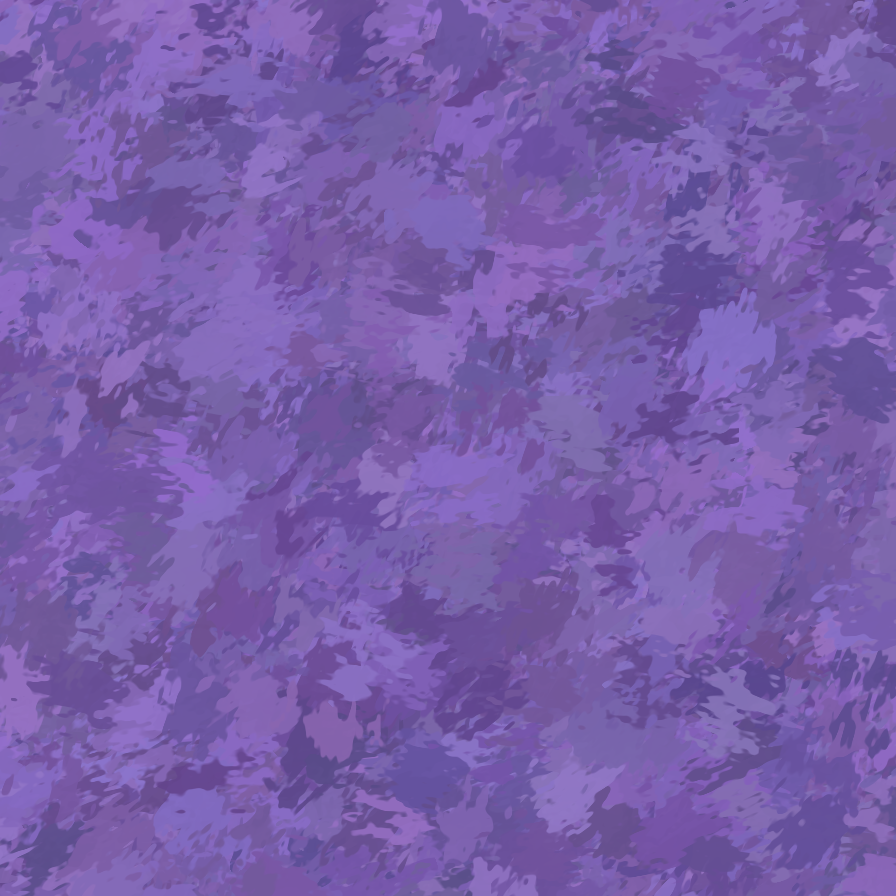
Reproduce this texture procedurally as a WebGL 1 fragment shader.

```glsl
precision highp float;
uniform vec2 u_resolution;

// Paint tones: each dab picks one between dark and light, then shifts its hue
const vec3 DARK = vec3(0.365, 0.280, 0.540);
const vec3 LIGHT = vec3(0.577, 0.457, 0.790);
const vec3 PINK_SHIFT = vec3(0.028, -0.014, 0.004);
const vec3 GREY_SHIFT = vec3(0.010, 0.016, -0.024);

// Dabs
const int LAYERS = 7;
const float MIN_CELLS = 7.0;       // dabs across the canvas, coarsest layer
const float CELL_RANGE = 6.0;      // extra dabs across in the finest layer
const float OPACITY = 0.9;
const float STROKE_ANGLE = 0.6;
const float ANGLE_SPREAD = 0.9;

// Ragged bristle marks
const vec2 GRAIN = vec2(24.0, 48.0); // frequency along and across the stroke
const float CORE_MIN = 0.18;         // thresholds at the centre of a dab
const float CORE_MAX = 0.40;
const float RIM = 0.78;              // threshold at its outer edge
const float EDGE = 0.04;

float hash(vec2 p) {
  return fract(sin(dot(p, vec2(127.1, 311.7))) * 43758.5453);
}

float noise(vec2 p) {
  vec2 i = floor(p);
  vec2 f = fract(p);
  f = f * f * (3.0 - 2.0 * f);
  return mix(mix(hash(i), hash(i + vec2(1.0, 0.0)), f.x),
             mix(hash(i + vec2(0.0, 1.0)), hash(i + vec2(1.0, 1.0)), f.x), f.y);
}

float bristles(vec2 p) {
  return 0.40 * noise(p)
       + 0.35 * noise(p * 2.1 + 17.3)
       + 0.25 * noise(p * 4.3 + 41.9);
}

mat2 rotation(float a) {
  float c = cos(a);
  float s = sin(a);
  return mat2(c, -s, s, c);
}

vec3 dabColor(vec2 id) {
  vec3 color = mix(DARK, LIGHT, hash(id + 3.7));
  color += PINK_SHIFT * (2.0 * hash(id + 8.1) - 1.0);
  return color + GREY_SHIFT * (2.0 * hash(id + 12.9) - 1.0);
}

// Solid in the middle, breaking into slanted flecks towards the rim
float dabMask(vec2 offset, float dist, vec2 id) {
  float angle = STROKE_ANGLE + ANGLE_SPREAD * (2.0 * hash(id + 21.3) - 1.0);
  vec2 p = rotation(angle) * offset * GRAIN;
  float grain = bristles(p + 60.0 * hash(id + 27.7));
  float core = mix(CORE_MIN, CORE_MAX, hash(id + 33.1));
  float threshold = mix(core, RIM, dist);
  return smoothstep(-EDGE, EDGE, grain - threshold);
}

vec3 paintLayer(vec3 color, vec2 uv, float layer) {
  float cells = MIN_CELLS + CELL_RANGE * layer / float(LAYERS - 1);
  vec2 shift = vec2(hash(vec2(layer, 1.3)), hash(vec2(layer, 5.9)));
  vec2 p = uv * cells + shift;
  vec2 base = floor(p);
  for (int j = -1; j <= 1; j++) {
    for (int i = -1; i <= 1; i++) {
      vec2 cell = base + vec2(float(i), float(j));
      vec2 id = cell + layer * vec2(37.0, 19.0);
      vec2 center = cell + vec2(hash(id), hash(id + 51.7));
      vec2 offset = p - center;
      float dist = length(offset);
      if (dist < 1.0) {
        float mask = dabMask(offset / cells, dist, id);
        color = mix(color, dabColor(id), OPACITY * mask);
      }
    }
  }
  return color;
}

void main() {
  vec2 uv = gl_FragCoord.xy / u_resolution.y;
  vec3 color = mix(DARK, LIGHT, 0.5);
  for (int k = 0; k < LAYERS; k++) {
    color = paintLayer(color, uv, float(k));
  }
  gl_FragColor = vec4(color, 1.0);
}
```
